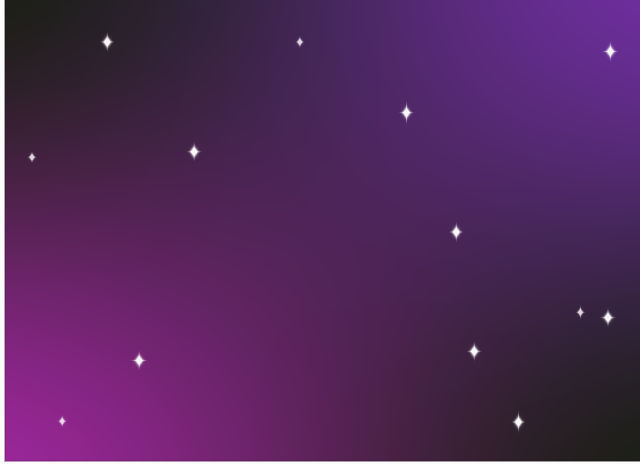
Give the GLSL for this background, as a Shadertoy shader.

```glsl
// Violet night gradient: magenta and purple corners facing two dark ones.
// An eased bilinear blend paints the sky; a loop strews soft four-pointed
// stars along a warped sine path, and a pale margin frames the left and bottom.

const float PI = 3.14159265;

// Blend of the four corner colours, eased so the corners stay broad.
vec3 skyColor(vec2 uv) {
    vec2 t = mix(uv, smoothstep(0.0, 1.0, uv), 0.6);
    vec3 night = vec3(0.11, 0.12, 0.09);
    vec3 magenta = vec3(0.605, 0.15, 0.60);
    vec3 violet = vec3(0.425, 0.18, 0.61);
    return mix(mix(magenta, night, t.x), mix(night, violet, t.x), t.y);
}

// Star centre: x eases from side to side, y swings faster near both ends.
vec2 starCenter(float i) {
    float x = 0.5 - 0.45 * cos(PI * pow(i / 12.0, 0.85));
    x += 0.06 * sin(PI * i / 12.0) * cos((i - 6.2) * 2.0 * PI / 5.0);
    float d = i - 7.0;
    float phase = 0.65 * d + 0.028 * d * d * d - 1.15 * step(i, 3.5);
    return vec2(x, 0.5 - 0.41 * sin(phase));
}

// Soft concave star, slightly taller than wide, with a round bright core.
float starGlow(vec2 p, float size) {
    vec2 q = abs(p) / (size * vec2(0.019, 0.026));
    float points = 1.0 - smoothstep(0.35, 1.05, pow(q.x, 0.65) + pow(q.y, 0.65));
    float core = exp(-9.0 * dot(q, q));
    return clamp(points + 0.6 * core, 0.0, 1.0);
}

void mainImage(out vec4 fragColor, in vec2 fragCoord) {
    vec2 uv = fragCoord / iResolution.xy;
    vec2 aspect = vec2(iResolution.x / iResolution.y, 1.0);
    vec3 color = skyColor(uv);

    // Stars: every fifth one and the first two are small and dimmer.
    for (int k = 0; k < 13; k++) {
        float i = float(k);
        bool small = k < 2 || k % 5 == 0;
        float glow = starGlow((uv - starCenter(i)) * aspect, small ? 0.68 : 1.0);
        color = mix(color, vec3(0.98, 0.97, 0.98), glow * (small ? 0.85 : 1.0));
    }

    // Pale margin with a thin dark rim along the panel edge.
    vec2 inset = (uv - vec2(0.0072, 0.0055)) * aspect;
    float edge = min(inset.x, inset.y);
    float soft = 0.7 / iResolution.y;
    color *= mix(0.75, 1.0, smoothstep(0.0, 0.004, edge));
    color = mix(vec3(0.99), color, smoothstep(-soft, soft, edge));

    fragColor = vec4(color, 1.0);
}
```
